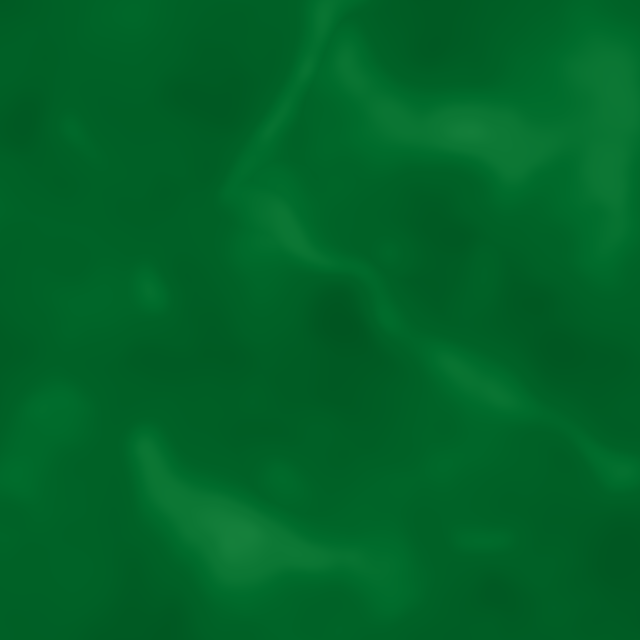
Write a WebGL 1 fragment shader that draws this texture.

```glsl
precision highp float;
// Soft, blurred green texture: cloudy value noise in deep green, crossed by
// a bent pale ridge, with broad pale bands and scattered blurred spots.
// All parts add to one tone value, which a smooth colour ramp turns to green.

uniform vec2 u_resolution;

const vec3 SHADE = vec3(0.000, 0.325, 0.125);
const vec3 BASE  = vec3(0.000, 0.380, 0.150);
const vec3 LEAF  = vec3(0.000, 0.425, 0.172);
const vec3 LIGHT = vec3(0.045, 0.465, 0.203);
const vec3 GLOW  = vec3(0.130, 0.545, 0.270);

const float BASE_TONE   = 0.28;  // tone of the plain ground
const float CLOUD_SCALE = 5.0;   // noise cells across the canvas
const float CLOUD_DEPTH = 0.65;  // contrast of the noise
const float WARP        = 0.06;  // how far outlines wander
const float RIDGE_WIDTH = 0.032;
const float BAND_WIDTH  = 0.075;
const float RIDGE_LIFT  = 0.42;
const float BAND_LIFT   = 0.45;
const float SPOT_LIFT   = 0.30;
const int   SPOT_COUNT  = 9;

float hash(vec2 p) {
  return fract(sin(dot(p, vec2(127.1, 311.7))) * 43758.5453);
}

float noise(vec2 p) {
  vec2 i = floor(p);
  vec2 f = fract(p);
  f = f * f * f * (f * (f * 6.0 - 15.0) + 10.0);
  return mix(mix(hash(i), hash(i + vec2(1.0, 0.0)), f.x),
             mix(hash(i + vec2(0.0, 1.0)), hash(i + vec2(1.0, 1.0)), f.x), f.y);
}

// Three turned octaves, so that no grid direction shows
float clouds(vec2 p) {
  mat2 turn = mat2(0.8, 0.6, -0.6, 0.8);
  float sum = 0.0;
  float weight = 0.55;
  for (int i = 0; i < 3; i++) {
    p = turn * p;
    sum += weight * noise(p);
    p = p * 2.0 + 7.3;
    weight *= 0.5;
  }
  return sum / 0.9625;
}

// Gaussian falloff around the segment from a to b
float softLine(vec2 p, vec2 a, vec2 b, float width) {
  vec2 ab = b - a;
  vec2 ap = p - a;
  vec2 d = (ap - ab * clamp(dot(ap, ab) / dot(ab, ab), 0.0, 1.0)) / width;
  return exp(-dot(d, d));
}

float softUnion(float a, float b) {
  return a + b - a * b;
}

// One pale line, bent at its left end
float ridge(vec2 p) {
  vec2 bend = vec2(0.365, 0.70);
  return max(softLine(p, bend, vec2(0.55, 1.00), RIDGE_WIDTH),
             softLine(p, bend, vec2(0.97, 0.28), RIDGE_WIDTH));
}

// Broad pale bands at upper right and lower left
float bands(vec2 p) {
  float b = softLine(p, vec2(0.56, 0.87), vec2(0.81, 0.74), BAND_WIDTH);
  b = softUnion(b, softLine(p, vec2(0.96, 0.88), vec2(0.94, 0.63), BAND_WIDTH));
  b = softUnion(b, softLine(p, vec2(0.08, 0.36), vec2(0.02, 0.25), BAND_WIDTH));
  b = softUnion(b, softLine(p, vec2(0.24, 0.28), vec2(0.36, 0.13), BAND_WIDTH * 0.8));
  return softUnion(b, softLine(p, vec2(0.36, 0.13), vec2(0.61, 0.11), BAND_WIDTH * 0.8));
}

// Small blurred spots at random places
float spots(vec2 p) {
  float sum = 0.0;
  for (int i = 0; i < SPOT_COUNT; i++) {
    float id = float(i);
    vec2 center = vec2(hash(vec2(id, 3.1)), hash(vec2(id, 8.7)));
    vec2 d = (p - center) / mix(0.03, 0.06, hash(vec2(id, 5.3)));
    sum = softUnion(sum, exp(-dot(d, d)));
  }
  return sum;
}

vec3 greenRamp(float tone) {
  vec3 color = mix(SHADE, BASE, smoothstep(-0.05, 0.36, tone));
  color = mix(color, LEAF, smoothstep(0.34, 0.64, tone));
  color = mix(color, LIGHT, smoothstep(0.58, 0.82, tone));
  return mix(color, GLOW, smoothstep(0.80, 1.20, tone));
}

void main() {
  vec2 uv = gl_FragCoord.xy / u_resolution;
  vec2 drift = vec2(noise(uv * 9.0 + 2.7), noise(uv * 9.0 + 41.3)) - 0.5;
  vec2 p = uv + WARP * drift;

  // Cloudy ground, with the pale parts made uneven by a second noise
  float tone = BASE_TONE + CLOUD_DEPTH * (clouds(uv * CLOUD_SCALE + 11.0) - 0.5);
  float uneven = 0.45 + 1.1 * clouds(uv * CLOUD_SCALE * 1.4 + 29.0);
  float pale = max(RIDGE_LIFT * ridge(p), BAND_LIFT * bands(p));
  tone += uneven * max(pale, SPOT_LIFT * spots(p));

  gl_FragColor = vec4(greenRamp(tone), 1.0);
}
```
